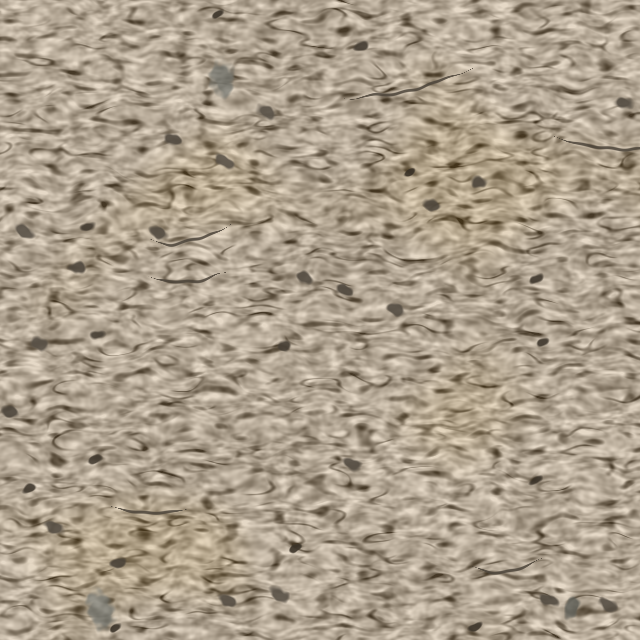
Write a Shadertoy shader that draws this texture.

```glsl
#define BASE_TONE 0.722
#define GRAIN_GAIN 0.37
#define GRAIN_SCALE vec2(30.0, 72.0)
#define CREVICE_DEPTH 0.30
#define SEAM_DEPTH 0.26
#define WARP 0.013
#define PIT_CELLS 10.0
#define PIT_CHANCE 0.36
#define PEBBLE_CELLS 4.0
#define PEBBLE_CHANCE 0.25
#define CRACK_COUNT 6

const vec3 SAND_TINT = vec3(0.0, -0.05, -0.12);
const vec3 PIT_COLOR = vec3(0.21, 0.18, 0.14);
const vec3 PEBBLE_COLOR = vec3(0.43, 0.43, 0.40);

vec2 hash2(vec2 p) {
    vec3 q = fract(p.xyx * vec3(0.1031, 0.1030, 0.0973));
    q += dot(q, q.yzx + 33.33);
    return fract((q.xx + q.yz) * q.zy);
}

float cornerSlope(vec2 cell, vec2 offset) {
    float angle = 6.2832 * hash2(cell).x;
    return dot(vec2(cos(angle), sin(angle)), offset);
}

float gradientNoise(vec2 p) {
    vec2 i = floor(p), f = fract(p);
    vec2 u = f * f * f * (f * (f * 6.0 - 15.0) + 10.0);
    vec2 e = vec2(1.0, 0.0);
    float low = mix(cornerSlope(i, f), cornerSlope(i + e, f - e), u.x);
    float high = mix(cornerSlope(i + e.yx, f - e.yx), cornerSlope(i + 1.0, f - 1.0), u.x);
    return mix(low, high, u.y);
}

// Flattened grains in three sizes
float grains(vec2 p) {
    return 0.68 * gradientNoise(p * GRAIN_SCALE)
         + 0.50 * gradientNoise(p * GRAIN_SCALE * 1.7 + 31.0)
         + 0.28 * gradientNoise(p * GRAIN_SCALE * vec2(3.2, 2.3) + 67.0);
}

// Thin broken seams along the zero lines of the noise
float seams(vec2 p) {
    float line = 1.0 - smoothstep(0.0, 0.13, abs(gradientNoise(p * vec2(19.0, 50.0) + 11.0)));
    return line * smoothstep(0.0, 0.4, gradientNoise(p * vec2(16.0, 36.0) + 83.0));
}

// Scattered irregular blobs: x is coverage, y is a random shade
vec2 blobs(vec2 p, float cells, float chance, vec2 radius, float seed) {
    vec2 g = p * cells, result = vec2(0.0);
    float wobble = 0.5 * gradientNoise(p * 75.0 + seed);
    for (int j = -1; j <= 1; j++)
    for (int i = -1; i <= 1; i++) {
        vec2 id = floor(g) + vec2(i, j);
        vec2 place = hash2(id + seed), kind = hash2(id + seed + 50.0);
        vec2 d = (g - id - 0.15 - 0.7 * place) / cells;
        d.y += (kind.y - 0.5) * d.x;
        float dist = length(d / (radius * mix(0.65, 1.25, kind.y))) + wobble;
        float cover = (1.0 - smoothstep(0.65, 1.15, dist)) * step(kind.x, chance);
        if (cover > result.x) result = vec2(cover, kind.y);
    }
    return result;
}

// A few long, gently bent cracks with tapering ends
float cracks(vec2 p) {
    float cover = 0.0;
    for (int i = 0; i < CRACK_COUNT; i++) {
        vec2 place = hash2(vec2(i, 7)), form = hash2(vec2(i, 19));
        vec2 d = p - place;
        float along = d.x / mix(0.04, 0.11, form.x);
        float bend = (form.y - 0.4) * 0.45 * d.x + 0.012 * along * along;
        bend += 0.008 * gradientNoise(vec2(p.x * 28.0, float(i) * 3.7));
        float width = 0.0035 * (1.0 - smoothstep(0.4, 1.0, abs(along)));
        float line = 1.0 - smoothstep(0.3, 1.0, abs(d.y - bend) / max(width, 0.0004));
        cover = max(cover, line * step(abs(along), 1.0));
    }
    return cover;
}

void mainImage(out vec4 fragColor, in vec2 fragCoord) {
    vec2 uv = fragCoord / iResolution.y;
    vec2 bend = vec2(gradientNoise(uv * 13.0 + 5.0), gradientNoise(uv * vec2(15.0, 21.0) + 41.0));
    vec2 p = uv + WARP * bend;

    // Stone surface
    float crevice = smoothstep(0.12, 0.52, gradientNoise(p * vec2(29.0, 76.0) + 151.0));
    float patches = gradientNoise(uv * 5.0 + 23.0);
    float tone = BASE_TONE + GRAIN_GAIN * grains(p) + 0.05 * patches;
    tone -= CREVICE_DEPTH * crevice + SEAM_DEPTH * seams(p);
    vec3 color = clamp(tone, 0.27, 0.90) + SAND_TINT;

    // Warm stains
    float stain = smoothstep(0.1, 0.5, gradientNoise(uv * 3.5 + 61.0));
    color += stain * vec3(-0.01, -0.02, -0.05);

    // Cracks, pebbles and pits
    color = mix(color, PIT_COLOR + 0.08, 0.85 * cracks(uv));
    vec2 pebble = blobs(uv, PEBBLE_CELLS, PEBBLE_CHANCE, vec2(0.018, 0.026), 13.0);
    vec3 pebbleColor = PEBBLE_COLOR + 0.12 * (pebble.y - 0.5) + 0.1 * grains(p);
    color = mix(color, pebbleColor, 0.85 * pebble.x);
    vec2 pit = blobs(uv, PIT_CELLS, PIT_CHANCE, vec2(0.014, 0.009), 97.0);
    color = mix(color, PIT_COLOR + 0.16 * pit.y, 0.9 * pit.x);

    fragColor = vec4(color, 1.0);
}
```
